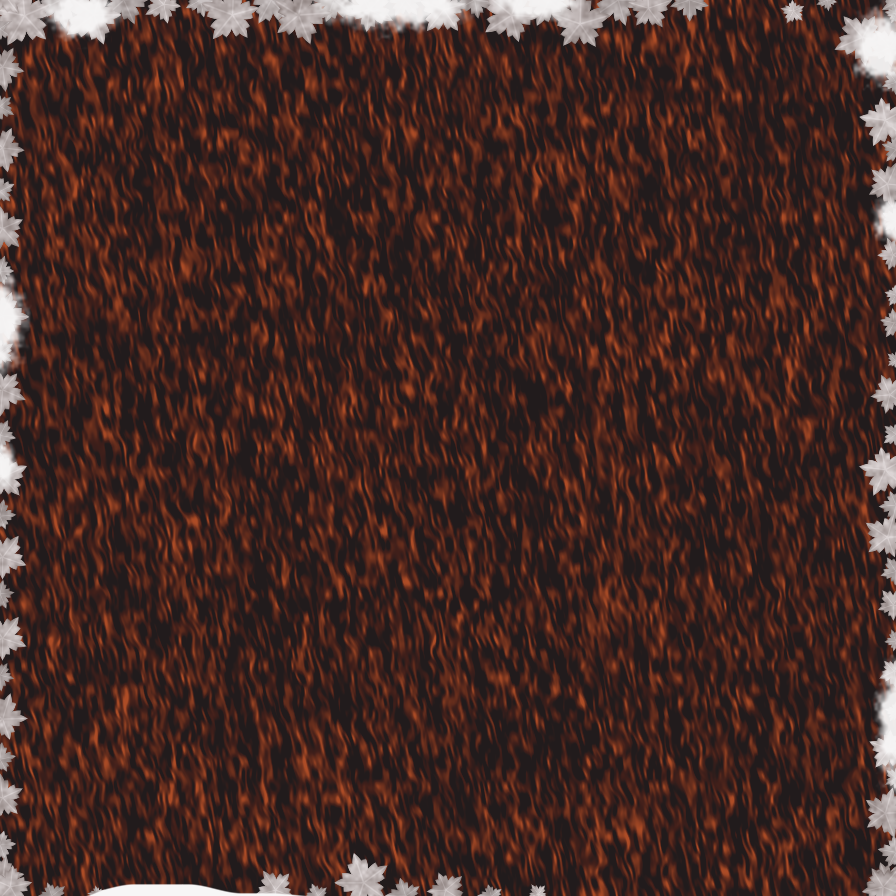
Write a WebGL 2 fragment shader that draws this texture.

```glsl
#version 300 es
precision highp float;

#define TAU 6.28319
#define STRAND_CELLS vec2(300.0, 74.0)
#define CROSS_CELLS vec2(230.0, 66.0)
#define CLUMP_CELLS vec2(120.0, 46.0)
#define PATCH_CELLS vec2(20.0, 13.0)
#define STRAND_LEAN 0.22
#define CROSS_LEAN -0.06
#define STRAND_WAVER 0.006
#define LEAF_LOBES 5.0
#define LEAF_BAND 0.12
#define LEAF_MIN 0.011

uniform vec2 u_resolution;
out vec4 fragColor;

const vec3 SOOT = vec3(0.130, 0.107, 0.110);
const vec3 UMBER = vec3(0.245, 0.120, 0.103);
const vec3 RUST = vec3(0.40, 0.178, 0.112);
const vec3 EMBER = vec3(0.68, 0.30, 0.15);
const vec3 LEAF_DARK = vec3(0.52, 0.47, 0.46);
const vec3 LEAF_PALE = vec3(0.86, 0.83, 0.83);
const vec3 SNOW = vec3(0.97, 0.965, 0.965);

float hash(vec2 p) {
    vec3 h = fract(p.xyx * 0.1031);
    h += dot(h, h.yzx + 33.33);
    return fract((h.x + h.y) * h.z);
}

float noise(vec2 p) {
    vec2 cell = floor(p), f = fract(p);
    f = f * f * (3.0 - 2.0 * f);
    return mix(mix(hash(cell), hash(cell + vec2(1, 0)), f.x),
               mix(hash(cell + vec2(0, 1)), hash(cell + vec2(1, 1)), f.x), f.y);
}

float bump(float x) { return exp(-x * x); }

// Two sets of short strands of different lean, over clumps and broad patches
vec3 fur(vec2 p) {
    vec2 q = p + 3.0;
    q.x += STRAND_WAVER * noise(p * vec2(60.0, 48.0) + 7.0);
    vec2 leaned = q + vec2(STRAND_LEAN * p.y, 0.0);
    vec2 crossed = q + vec2(CROSS_LEAN * p.y, 0.0);
    float heat = 0.50 * noise(leaned * STRAND_CELLS) + 0.27 * noise(crossed * CROSS_CELLS + 90.0)
               + 0.16 * noise(leaned * CLUMP_CELLS + 50.0) + 0.07 * noise(p * PATCH_CELLS + 40.0);
    heat = 0.5 + 1.15 * (heat - 0.5);
    vec3 col = mix(SOOT, UMBER, smoothstep(0.37, 0.55, heat));
    col = mix(col, RUST, smoothstep(0.52, 0.71, heat));
    return mix(col, EMBER, smoothstep(0.67, 0.92, heat));
}

// Lobed, toothed leaf with one shorter side: colour and coverage
vec4 leaf(vec2 q, float size, float seed, float pixel) {
    float r = length(q) / size;
    float turn = atan(q.y, q.x) / TAU + seed;
    float lobe = abs(fract(turn * LEAF_LOBES) - 0.5) * 2.0;
    float teeth = abs(fract(turn * LEAF_LOBES * 3.0) - 0.5) * 2.0;
    float rim = (0.52 + 0.36 * lobe + 0.18 * teeth) * (0.9 + 0.1 * cos(TAU * turn));
    float soft = pixel / size;
    float vein = 1.0 - smoothstep(0.0, 0.08, r * (1.0 - lobe));
    float tone = 0.45 + 0.3 * seed + 0.2 * vein - 0.25 * smoothstep(0.75, 1.0, r / rim)
               + 0.5 * (noise(q * 110.0 + seed * 50.0) - 0.5)
               + 0.3 * (noise(q * 260.0 + seed * 90.0) - 0.5);
    return vec4(mix(LEAF_DARK, LEAF_PALE, clamp(tone, 0.0, 1.0)),
                1.0 - smoothstep(-soft, soft, r - rim));
}

// Edges: 0 top, 1 right, 2 left, 3 bottom
float leafSize(int edge, float i) {
    if (edge == 0) return 0.036 - 0.014 * bump((i - 2.0) / 0.6) - 0.010 * bump((i - 5.5) / 0.9)
                        - 0.030 * bump((i - 10.3) / 1.2);
    if (edge == 1) return 0.024 + 0.006 * cos(TAU * (i - 1.2) / 5.0);
    if (edge == 2) return 0.028;
    return 0.008 + 0.025 * bump((i - 4.0) / 1.5) + 0.020 * (bump(i / 0.7) + bump((i - 10.0) / 0.7));
}

vec3 leafBorder(vec3 col, vec2 p, float pixel) {
    // First slot and spacing along each edge
    vec2 slots[4] = vec2[4](vec2(0.026, 0.078), vec2(0.052, 0.078),
                            vec2(0.078, 0.0905), vec2(0.013, 0.0977));
    for (int layer = 0; layer < 2; layer++) {
        float front = float(layer);
        for (int edge = 0; edge < 4; edge++) {
            bool level = edge == 0 || edge == 3;
            float along = level ? p.x : 1.0 - p.y;
            float depth = edge == 0 ? 1.0 - p.y : edge == 1 ? 1.0 - p.x : edge == 2 ? p.x : p.y;
            if (depth > LEAF_BAND) continue;
            float start = slots[edge].x + (1.0 - front) * 0.5 * slots[edge].y;
            float nearest = floor((along - start) / slots[edge].y + 0.5);
            for (float k = -1.0; k <= 1.0; k++) {
                float i = nearest + k;
                float seed = hash(vec2(i + 20.0, float(edge) * 9.0 + front * 5.0 + 3.0));
                float size = leafSize(edge, i) * mix(edge == 0 ? 0.85 : 0.65, 1.0, front);
                if (size < LEAF_MIN) continue;
                float inset = front * max(size * 0.9 - 0.015, 0.002);
                if (edge == 0) inset += front * (0.028 * bump(i - 12.0) + 0.010 * bump((i - 8.0) / 0.5));
                if (edge == 2) inset = 0.003 * front;
                float center = start + i * slots[edge].y + 0.010 * (seed - 0.5);
                vec4 shape = leaf(vec2(along - center, depth - inset), size, seed, pixel);
                col = mix(col, shape.rgb * mix(0.92, 1.0, front), shape.a);
            }
        }
    }
    return col;
}

// Soft mound of snow
float drift(vec2 p, vec2 center, vec2 radius) {
    float ragged = 0.35 * (noise(p * 90.0) - 0.5) + 0.2 * (noise(p * 220.0) - 0.5);
    return 1.0 - smoothstep(0.45, 1.1, length((p - center) / radius) + ragged);
}

void main() {
    vec2 p = gl_FragCoord.xy / u_resolution;
    float pixel = 1.0 / u_resolution.y;
    vec3 col = leafBorder(fur(p), p, pixel);

    // Drifts along the top, the sides and the upper right corner
    float snow = drift(p, vec2(0.09, 0.985), vec2(0.045, 0.032));
    snow = max(snow, drift(p, vec2(0.44, 1.0), vec2(0.100, 0.036)));
    snow = max(snow, drift(p, vec2(0.60, 1.0), vec2(0.055, 0.024)));
    snow = max(snow, drift(p, vec2(0.985, 0.947), vec2(0.038, 0.044)));
    snow = max(snow, drift(p, vec2(0.0, 0.64), vec2(0.030, 0.060)));
    snow = max(snow, drift(p, vec2(0.0, 0.48), vec2(0.018, 0.028)));
    snow = max(snow, drift(p, vec2(1.0, 0.755), vec2(0.026, 0.028)));
    snow = max(snow, drift(p, vec2(1.0, 0.19), vec2(0.024, 0.075)));
    col = mix(col, SNOW, 0.95 * snow);

    // Crisp bank on the lower edge
    float bank = 0.010 * smoothstep(0.09, 0.15, p.x) * (1.0 - smoothstep(0.21, 0.27, p.x))
               + 0.004 * smoothstep(0.09, 0.12, p.x) * (1.0 - smoothstep(0.30, 0.36, p.x)) - 0.001;
    col = mix(col, SNOW, 1.0 - smoothstep(-pixel, pixel, p.y - bank));
    fragColor = vec4(col, 1.0);
}
```
